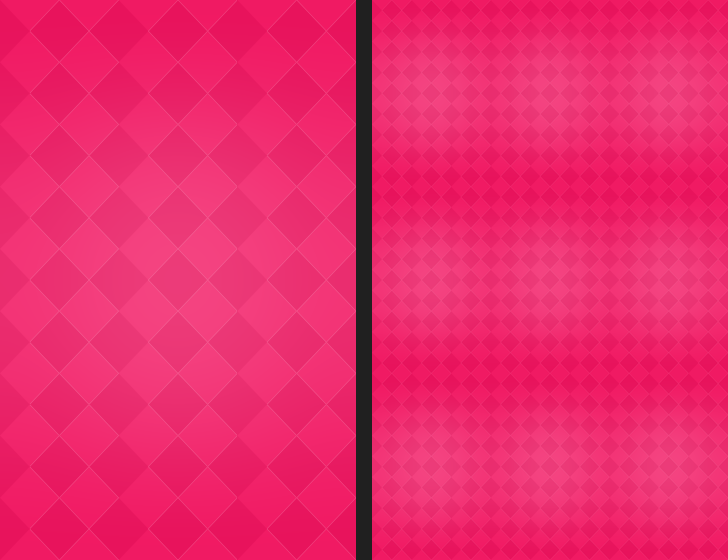
Left, the tile; right, the same tile 3 across and 3 down.
Give the GLSL for this pattern, as a WebGL 1 fragment shader.

```glsl
precision highp float;

uniform vec2 u_resolution;

const vec2 REPEATS = vec2(6.0, 9.0);
const float PI = 3.14159265;

// Broad central glow, periodic in both directions
float centerGlow(vec2 p) {
  vec2 s = sin(PI * p);
  vec2 falloff = s * s;
  float glow = (1.0 - 0.45 * falloff.x) * (1.0 - falloff.y);
  return glow * (1.4 - 0.4 * glow);
}

// Signed distance to the diamond edges, in canvas heights, negative inside
float diamondDistance(vec2 cell, float aspect) {
  vec2 f = abs(fract(cell + 0.5) - 0.5);
  return (f.x + f.y - 0.5) / length(vec2(REPEATS.x / aspect, REPEATS.y));
}

// Every second column has no hairline on its right half
float hairlineStrength(float column) {
  float phase = fract(column * 0.5);
  return 1.0 - step(0.5, phase) * step(phase, 0.75);
}

void main() {
  vec2 p = gl_FragCoord.xy / u_resolution - 0.5;
  float pixel = 1.0 / u_resolution.y;
  vec2 cell = p * REPEATS;
  float d = diamondDistance(cell, u_resolution.x / u_resolution.y);

  // Light and dark diamonds, both lit by the glow
  float glow = centerGlow(p);
  vec3 lightPink = mix(vec3(0.943, 0.1, 0.388), vec3(0.957, 0.265, 0.505), glow);
  vec3 darkPink = mix(vec3(0.908, 0.073, 0.36), vec3(0.925, 0.232, 0.473), glow);
  vec3 color = mix(darkPink, lightPink, smoothstep(-0.7 * pixel, 0.7 * pixel, d));

  // Pale hairlines along the edges
  float line = 1.0 - smoothstep(0.0, 0.0002 + 0.8 * pixel, abs(d));
  color = mix(color, vec3(1.0, 0.8, 0.88), 0.17 * line * hairlineStrength(cell.x));

  gl_FragColor = vec4(color, 1.0);
}
```
